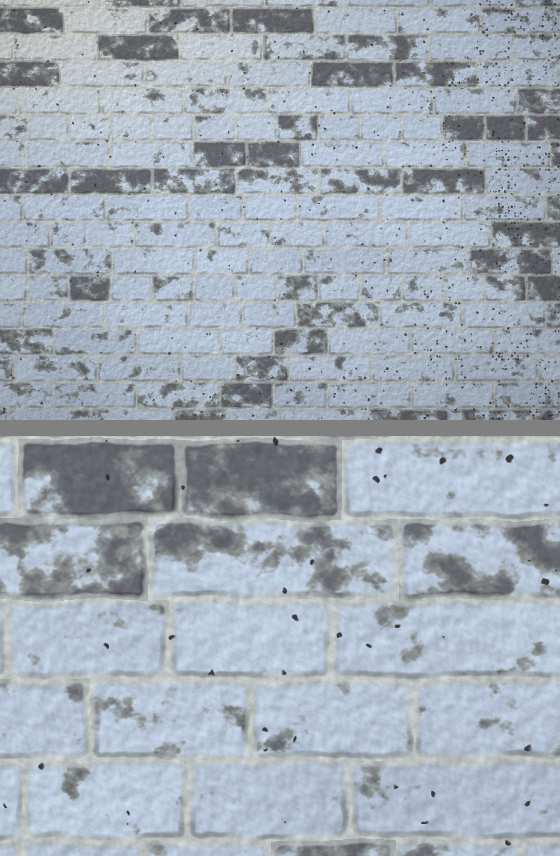
Top: the whole. Bottom: its middle third, enlarged.
Write a WebGL 2 fragment shader that draws this texture.

```glsl
#version 300 es
precision highp float;
// A weathered, whitewashed brick wall: stretcher courses with a header course
// every sixth row, short closers in mid-wall, pale raised joints, ragged grey
// stains chosen brick by brick, pitted paint and drifts of black specks.
#define COURSE 0.0637      // height of one course
#define BRICK 0.198        // length of a stretcher
#define TOP_JOINT 0.0174   // first joint below the top edge
#define JOINT 0.0042       // half width of a joint
#define STAIN_BASE -0.56   // stain level of a clean brick
#define STAIN_RANGE 0.98   // extra stain on the dirtiest brick
#define RELIEF 0.13        // strength of the paint texture
#define SPECK_GRID 135.0   // speck cells per wall height

uniform vec2 u_resolution;
out vec4 fragColor;

const vec3 PAINT = vec3(0.73, 0.795, 0.875);
const vec3 PAINT_DULL = vec3(0.63, 0.68, 0.76);
const vec3 CREAM = vec3(0.84, 0.84, 0.81);
const vec3 MORTAR = vec3(0.73, 0.755, 0.75);
const vec3 STAIN_PALE = vec3(0.54, 0.56, 0.55);
const vec3 STAIN_DARK = vec3(0.35, 0.355, 0.375);
const vec3 SOOT = vec3(0.17, 0.15, 0.16);

float hash(vec2 p) {
  uvec2 q = uvec2(ivec2(floor(p))) * uvec2(1597334673u, 3812015801u);
  uint n = (q.x ^ q.y) * 1597334673u;
  n = (n ^ (n >> 15)) * 2246822519u;
  n ^= n >> 13;
  return float(n >> 8) / 16777216.0;
}

float gradientDot(vec2 cell, vec2 offset) {
  float a = 6.2832 * hash(cell);
  return dot(vec2(cos(a), sin(a)), offset);
}

float noise(vec2 p) {
  vec2 i = floor(p), f = p - i, e = vec2(0, 1);
  vec2 s = f * f * f * (f * (f * 6.0 - 15.0) + 10.0);
  return mix(mix(gradientDot(i, f), gradientDot(i + e.yx, f - e.yx), s.x),
             mix(gradientDot(i + e, f - e), gradientDot(i + 1.0, f - 1.0), s.x), s.y);
}

float fbm(vec2 p, int octaves) {
  float sum = 0.0, amp = 1.0;
  for (int i = 0; i < octaves; i++) {
    sum += amp * noise(p);
    p = mat2(1.6, 1.2, -1.2, 1.6) * p + 17.3;
    amp *= 0.58;
  }
  return sum;
}

// Finds the brick at p (y down): its id, its size and the place within it, 0..1.
vec2 layBrick(vec2 p, out vec2 id, out vec2 size) {
  float y = (p.y - TOP_JOINT) / COURSE, row = floor(y);
  bool header = mod(row, 6.0) == 4.0;
  float phase = mix(0.73, 0.22, mod(row, 2.0)) + 0.26 * (hash(vec2(row, 91)) - 0.5);
  float u = p.x / BRICK - (header ? 0.33 : phase), width = BRICK;
  if (header) {
    u *= 2.0;
    width *= 0.5;
  } else if (row > 4.0 && row != 6.0 && u > 2.0) {
    // Two closers, then stretchers again.
    float closer = 0.65;
    if (u < 2.0 + 2.0 * closer) {
      u = 2.0 + (u - 2.0) / closer;
      width *= closer;
    } else u += 2.0 - 2.0 * closer;
  }
  id = vec2(floor(u), row);
  size = vec2(width, COURSE);
  return vec2(fract(u), fract(y));
}

// Black specks: one ragged dot in each chosen cell.
float specks(vec2 p, float density, float px) {
  vec2 g = p * SPECK_GRID + 0.35 * vec2(noise(p * 190.0), noise(p * 190.0 + 40.0));
  vec2 cell = floor(g);
  vec2 center = 0.35 + 0.3 * vec2(hash(cell + 300.0), hash(cell + 700.0));
  float radius = mix(0.1, 0.36, hash(cell + 500.0)), soft = max(px * SPECK_GRID, 0.1);
  float dot0 = 1.0 - smoothstep(radius - soft, radius + soft, length(g - cell - center));
  return dot0 * step(hash(cell + 900.0), density);
}

void main() {
  float px = 1.0 / u_resolution.y;
  vec2 p = vec2(gl_FragCoord.x, u_resolution.y - gl_FragCoord.y) * px;
  float across = gl_FragCoord.x / u_resolution.x;

  // Brick outline, with wavering edges.
  vec2 id, size;
  vec2 wobble = 0.0035 * vec2(noise(p * 24.0), noise(p * 24.0 + 60.0));
  vec2 uv = layBrick(p + wobble, id, size);
  vec2 corner = abs(uv - 0.5) * size - 0.5 * size + JOINT + 0.004;
  float edge = length(max(corner, 0.0)) + min(max(corner.x, corner.y), 0.0) - 0.004;
  edge += 0.0016 * noise(p * 95.0);
  float soft = max(px, 0.0013);
  float face = 1.0 - smoothstep(-soft, soft, edge);

  // Paint: cool on the bricks, creamy in the joints and at the upper left.
  float broad = fbm(p * 3.2 + 8.0, 3), grain = fbm(p * 70.0, 4);
  float dull = clamp(0.32 + 0.4 * broad + 0.35 * (hash(id + 50.0) - 0.5) + 0.3 * grain, 0.0, 1.0);
  vec3 color = mix(MORTAR, mix(PAINT, PAINT_DULL, dull), face * 0.88);
  color = mix(color, CREAM, 0.75 * smoothstep(0.75, 0.0, length(p * vec2(0.65, 1.5))));

  // Stains run down from the upper edge and cover some bricks almost whole.
  float dirt = pow(hash(id + 20.0), 3.6);
  float level = STAIN_BASE + STAIN_RANGE * dirt + 0.2 * (1.0 - uv.y) + 0.25 * broad;
  level += 0.16 * smoothstep(0.6, 1.0, across) + 0.1 * smoothstep(0.65, 1.0, p.y);
  float ragged = fbm(p * vec2(20.0, 24.0) + hash(id) * 9.0, 5) + level;
  float stain = smoothstep(-0.06, 0.2, ragged) * mix(0.3, 0.92, face);
  color = mix(color, mix(STAIN_PALE, STAIN_DARK, smoothstep(0.05, 0.55, ragged + 0.3 * grain)), stain);

  // Pitted relief lit from above, and a broken shadow under each brick.
  vec2 toLight = vec2(-0.003, -0.004);
  color *= 1.0 + RELIEF * (grain - fbm((p + toLight) * 70.0, 4)) + 0.045 * noise(p * 210.0);
  float rim = 1.0 - smoothstep(0.0008, 0.0026 + px, abs(edge));
  float under = smoothstep(0.35, 0.8, uv.y + 0.25 * (uv.x - 0.5));
  color *= 1.0 - rim * mix(0.05, 0.24, under) * smoothstep(-0.35, 0.3, noise(p * 30.0 + 5.0));

  // Specks gather toward the right; soot and dimming close in at the corners.
  float drift = smoothstep(0.62, 1.0, across + 0.2 * broad) + 0.25 * smoothstep(0.8, 1.0, p.y);
  float density = 0.012 + 0.3 * drift * smoothstep(-0.35, 0.5, fbm(p * 9.0 + 31.0, 3));
  color = mix(color, SOOT, 0.88 * specks(p, density, px));
  vec2 rim2 = vec2(across, p.y) - vec2(0.43, 0.42);
  color *= 1.03 - 0.36 * dot(rim2, rim2);
  fragColor = vec4(clamp(color, 0.0, 1.0), 1.0);
}
```
